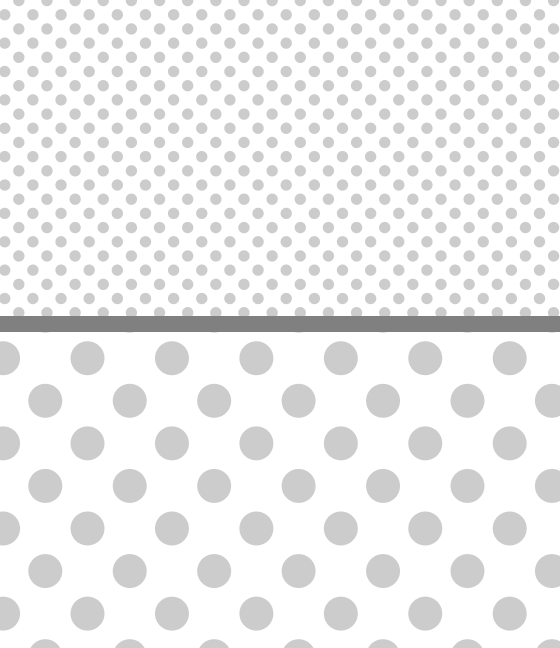
Top: the whole. Bottom: its middle third, enlarged.
Write a WebGL 1 fragment shader that draws this pattern.

```glsl
precision highp float;

uniform vec2 u_resolution;

// Lengths are fractions of the canvas height.
const vec2 CELL_SIZE = vec2(0.08907, 0.0898);
const vec2 FIRST_DOT = vec2(0.0150, 0.0553);
const float DOT_RADIUS = 0.0179;

const vec3 PAPER_WHITE = vec3(1.0);
const vec3 DOT_GRAY = vec3(0.8);

// Distance from p to the nearest point of a rectangular lattice.
float latticeDistance(vec2 p, vec2 cell) {
  return length((fract(p / cell + 0.5) - 0.5) * cell);
}

// Signed distance to dots at the corners and centre of every cell.
float staggeredDots(vec2 p, vec2 cell, float radius) {
  float corners = latticeDistance(p, cell);
  float centres = latticeDistance(p - 0.5 * cell, cell);
  return min(corners, centres) - radius;
}

// Antialiased coverage of a signed distance shape.
float coverage(float dist, float pixel) {
  return clamp(0.5 - dist / pixel, 0.0, 1.0);
}

void main() {
  float pixel = 1.0 / u_resolution.y;
  vec2 position = gl_FragCoord.xy * pixel;

  float dots = staggeredDots(position - FIRST_DOT, CELL_SIZE, DOT_RADIUS);
  vec3 color = mix(PAPER_WHITE, DOT_GRAY, coverage(dots, pixel));

  gl_FragColor = vec4(color, 1.0);
}
```
